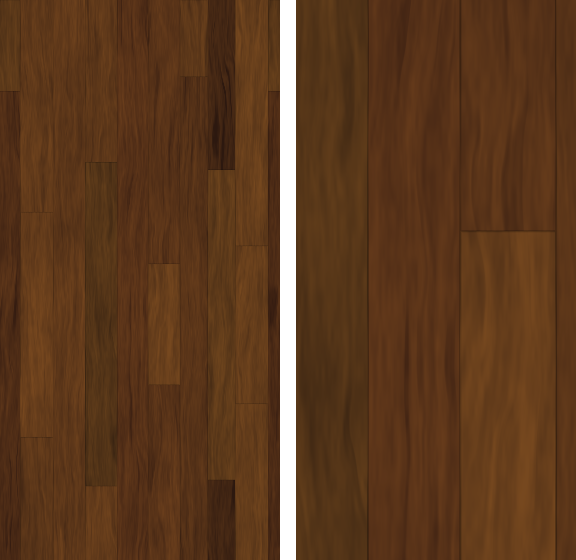
Left: the whole. Right: its middle third, enlarged.
Reproduce this texture procedurally as a WebGL 2 fragment shader.

```glsl
#version 300 es
precision highp float;
// Dark wooden floor: nine columns of long planks with staggered butt joints.
// Each column has an inner board between two joints; grain is stretched,
// warped noise seeded per board, with faint, uneven seams drawn on top.

uniform vec2 u_resolution;
out vec4 fragColor;

const int COLUMNS = 9;
const float FIRST_EDGE = 0.073;   // left edge of the first full column
const float SEAM = 0.0012;        // half width of a seam
const vec3 DARK_WOOD = vec3(0.23, 0.13, 0.07);
const vec3 LIGHT_WOOD = vec3(0.42, 0.25, 0.11);
const vec3 OLIVE_SHIFT = vec3(-0.010, 0.007, -0.001);

// Column edges, measured from FIRST_EDGE
const float EDGES[10] = float[10](
  0.0, 0.117, 0.232, 0.346, 0.456, 0.570, 0.669, 0.768, 0.885, 1.0);

// Per column: lower joint, upper joint, outer tone, inner tone
const vec4 BOARDS[9] = vec4[9](
  vec4(0.219, 0.621, 0.74, 0.92),
  vec4(-1.0, -1.0, 0.80, 0.80),
  vec4(0.132, 0.710, 0.75, 0.54),
  vec4(-1.0, -1.0, 0.56, 0.56),
  vec4(0.313, 0.529, 0.60, 0.98),
  vec4(0.863, 1.0, 0.56, 0.70),
  vec4(0.143, 0.697, 0.20, 0.80),
  vec4(0.279, 0.561, 0.90, 0.84),
  vec4(0.837, 1.0, 0.36, 0.66));

// Per column: outer and inner hue, red (-) to olive (+)
const vec2 HUES[9] = vec2[9](
  vec2(0.1, 0.1), vec2(0.0, 0.0), vec2(0.1, 1.0),
  vec2(-0.5, 0.0), vec2(-0.3, 0.3), vec2(-0.1, 0.3),
  vec2(0.0, 0.8), vec2(0.4, 0.4), vec2(-0.4, 0.8));

float hash(vec2 p) {
  vec3 q = fract(p.xyx * 0.1031);
  q += dot(q, q.yzx + 33.33);
  return fract((q.x + q.y) * q.z);
}

float noise(vec2 p) {
  vec2 cell = floor(p);
  vec2 f = fract(p);
  f = f * f * (3.0 - 2.0 * f);
  float low = mix(hash(cell), hash(cell + vec2(1.0, 0.0)), f.x);
  float high = mix(hash(cell + vec2(0.0, 1.0)), hash(cell + vec2(1.0)), f.x);
  return mix(low, high, f.y);
}

float fbm(vec2 p) {
  float sum = 0.0;
  float gain = 0.533;
  for (int i = 0; i < 4; i++) {
    sum += gain * noise(p);
    p = p * 2.03 + 17.0;
    gain *= 0.5;
  }
  return sum;
}

// Soft line around distance zero
float line(float d, float halfWidth, float soft) {
  return 1.0 - smoothstep(halfWidth - soft, halfWidth + soft, abs(d));
}

// Signed change of tone from rings, streaks, threads, figure and dark veins
float grain(vec2 p, float seed, float tone) {
  vec2 q = p + seed * vec2(3.7, 5.3);
  float warp = fbm(q * vec2(8.0, 2.2));
  float rings = noise(vec2(q.x * 75.0 + warp * 16.0, q.y * 1.5));
  float streaks = fbm(vec2(q.x * 85.0 + warp * 9.0, q.y * 3.5));
  float threads = noise(vec2(q.x * 190.0 + warp * 14.0, q.y * 9.0));
  float pores = noise(q * vec2(280.0, 45.0));
  float figure = fbm(q * vec2(15.0, 8.0) + warp * 3.0);
  float broad = noise(q * vec2(7.0, 2.5));
  float veins = smoothstep(0.70, 0.9,
    noise(vec2(q.x * 105.0 + warp * 9.0, q.y * 5.0)));
  float shift = 0.20 * (rings - 0.5) + 0.42 * (streaks - 0.5);
  shift += 0.20 * (threads - 0.5) + 0.17 * (pores - 0.5);
  shift += 0.50 * (figure - 0.5) * tone + 0.20 * (broad - 0.5);
  return shift - 0.42 * veins * (1.0 - 0.7 * tone);
}

void main() {
  vec2 uv = gl_FragCoord.xy / u_resolution;
  float x = fract(uv.x - FIRST_EDGE);
  float soft = 0.6 / u_resolution.x;

  // Find the column; the last one wraps around the sides
  int column = 0;
  for (int i = 1; i < COLUMNS; i++) {
    if (x >= EDGES[i]) column = i;
  }

  // Choose the inner or outer board
  vec4 board = BOARDS[column];
  float inner = step(board.x, uv.y) * step(uv.y, board.y);
  float tone = mix(board.z, board.w, inner);
  float hue = mix(HUES[column].x, HUES[column].y, inner);
  float seed = float(column) * 2.0 + inner + 1.0;

  // Wood colour
  vec2 wood = vec2(x, uv.y * 2.0);
  float shade = clamp(tone + grain(wood, seed, tone), -0.3, 1.25);
  vec3 color = mix(DARK_WOOD, LIGHT_WOOD, shade) + hue * OLIVE_SHIFT;

  // Seams fade in and out along the column sides and across the joints
  float side = min(x - EDGES[column], EDGES[column + 1] - x);
  float joint = 2.0 * min(abs(uv.y - board.x), abs(uv.y - board.y));
  float wear = smoothstep(0.25, 0.75, fbm(vec2(seed * 7.0, uv.y * 14.0)));
  float seam = max(line(side, SEAM, soft) * mix(0.08, 0.30, wear),
                   line(joint, SEAM, soft) * 0.22);
  color *= 1.0 - seam;

  fragColor = vec4(color, 1.0);
}
```
